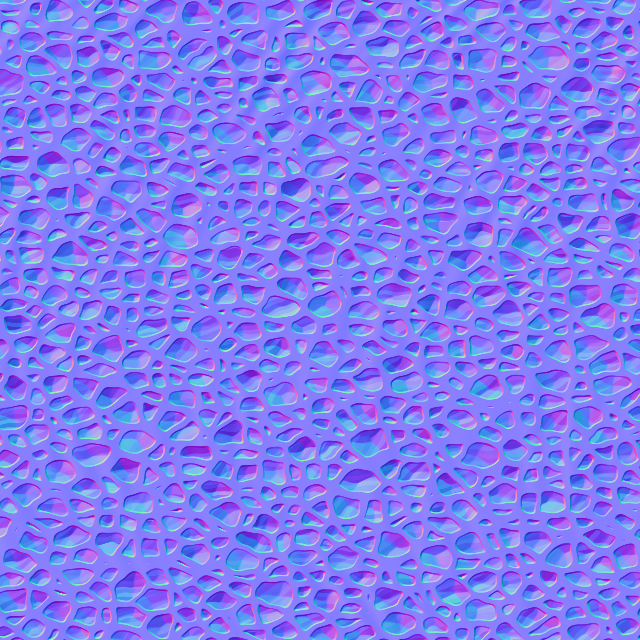
A three.js fragment shader for this texture map:

```glsl
varying vec2 vUv;

const vec2 GRID = vec2(27.0, 36.0);       // stones across and up
const float JITTER = 0.84;                // scatter of the stone centres
const float SIZE_SPREAD = 0.75;           // how much large stones crowd small ones
const float GAP_MIN = 0.0022;             // inset of a stone from its cell
const float GAP_MAX = 0.0052;
const float RIM_WIDTH = 0.0021;
const float RIM_SOFT = 0.0007;
const float RIM_TILT = 0.9;
const float CORNER = 380.0;               // higher gives sharper corners
const float CREASE = 130.0;               // higher gives sharper facet creases
const int FACETS = 6;
const float FACET_TILT_MIN = 0.12;
const float FACET_TILT_MAX = 0.52;
const float BAND_FREQ = 4.5;
const vec2 BAND_TILT = vec2(0.24, 0.42);
const vec2 STONE_LEAN = vec2(-0.05, 0.07);
const vec2 MORTAR_LEAN = vec2(0.07, 0.0);
const float STREAK_TILT = 0.15;
const float TAU = 6.2831853;

vec2 hash2(vec2 c) {
  vec3 a = fract(c.xyx * vec3(0.1031, 0.1030, 0.0973));
  a += dot(a, a.yzx + 33.33);
  return fract((a.xx + a.yz) * a.zy);
}

// Centre of a cell's stone in grid units, and its weight
vec3 stoneSite(vec2 cell) {
  float size = hash2(cell + 71.0).x;
  vec2 centre = cell + 0.5 + JITTER * (hash2(cell) - 0.5);
  return vec3(centre, SIZE_SPREAD * size * size);
}

float power(vec2 q, vec3 site) {
  vec2 d = q - site.xy;
  return dot(d, d) - site.z;
}

// Slope of a faceted dome: the lowest of several tilted planes
vec2 facetSlope(vec2 local, vec2 id) {
  vec2 sum = vec2(0.0);
  float total = 0.0;
  for (int k = 0; k < FACETS; k++) {
    vec2 h = hash2(id + float(k) * 17.3 + 5.0);
    float angle = (float(k) + h.x) * TAU / float(FACETS);
    vec2 tilt = vec2(cos(angle), sin(angle)) * mix(FACET_TILT_MIN, FACET_TILT_MAX, h.y);
    float height = 0.09 * hash2(id + float(k) * 9.1).y - dot(local, tilt);
    float w = exp(-CREASE * height);
    sum += tilt * w;
    total += w;
  }
  return sum / total;
}

// Chipped wedges: slanted bands of differing tilt
vec2 bandSlope(vec2 local, vec2 id) {
  float angle = mix(1.5, 2.7, hash2(id + 31.0).x);
  float t = dot(local, vec2(cos(angle), sin(angle))) * BAND_FREQ + 20.0;
  vec2 a = hash2(id * 3.0 + floor(t));
  vec2 b = hash2(id * 3.0 + floor(t) + 1.0);
  return (mix(a, b, smoothstep(0.8, 1.0, fract(t))) - 0.5) * BAND_TILT;
}

// Soft scratches whose direction bends from bottom to top
float streaks(vec2 p) {
  float u = p.x + 0.6 * p.y - 0.75 * p.y * p.y;
  float s = sin(u * 95.0 + 2.0 * sin(p.y * 7.0 + u * 19.0));
  s += 0.7 * sin(u * 171.0 + 2.5 * sin(p.y * 11.0 - u * 13.0));
  float patches = 0.5 + 0.5 * sin(u * 17.0 + 1.5 * sin(p.y * 9.0)) * sin(p.y * 13.0 + u * 7.0);
  return s * patches * mix(0.45, 1.0, smoothstep(0.3, 1.0, p.y));
}

void main() {
  // Slightly wavering outlines
  vec2 p = vUv + 0.0011 * sin(vUv.yx * vec2(210.0, 170.0) + 3.0 * sin(vUv * 61.0));
  vec2 q = p * GRID;
  vec2 base = floor(q);

  // Stone that owns this point
  vec2 id = base;
  float best = 1e5;
  for (int j = -2; j <= 2; j++) for (int i = -2; i <= 2; i++) {
    vec2 cell = base + vec2(float(i), float(j));
    float d = power(q, stoneSite(cell));
    if (d < best) { best = d; id = cell; }
  }
  vec3 site = stoneSite(id);

  // Rounded distance to the cell border, with its outward direction
  float total = 0.0;
  vec2 outward = vec2(0.0);
  for (int j = -2; j <= 2; j++) for (int i = -2; i <= 2; i++) {
    if (i == 0 && j == 0) continue;
    vec3 other = stoneSite(id + vec2(float(i), float(j)));
    vec2 grad = (other.xy - site.xy) * GRID;
    float len = max(length(grad), 0.001);
    float w = exp(-CORNER * 0.5 * (power(q, other) - best) / len);
    total += w;
    outward += w * grad / len;
  }
  float edge = -log(max(total, 1e-20)) / CORNER - mix(GAP_MIN, GAP_MAX, hash2(id + 13.0).y);
  outward /= max(length(outward), 1e-4);

  // Mortar, stone face and rim
  vec2 local = q - site.xy;
  vec2 stone = facetSlope(local, id) + bandSlope(local, id) + STONE_LEAN;
  float inside = smoothstep(-RIM_SOFT, RIM_SOFT, edge);
  float rim = inside * (1.0 - smoothstep(RIM_WIDTH - RIM_SOFT, RIM_WIDTH + RIM_SOFT, edge));
  float wear = 0.8 + 0.2 * sin(dot(p, vec2(83.0, 57.0)) + 4.0 * sin(p.y * 37.0));
  vec2 slope = mix(MORTAR_LEAN, stone, inside);
  slope += STREAK_TILT * streaks(vUv) * vec2(0.8, -0.5);
  slope = mix(slope, outward * RIM_TILT, rim * wear);

  // Unit normal as colour, green pointing down
  vec3 normal = vec3(slope.x, -slope.y, sqrt(1.0 - min(dot(slope, slope), 0.9)));
  gl_FragColor = vec4(0.5 + 0.5 * normal, 1.0);
}
```
